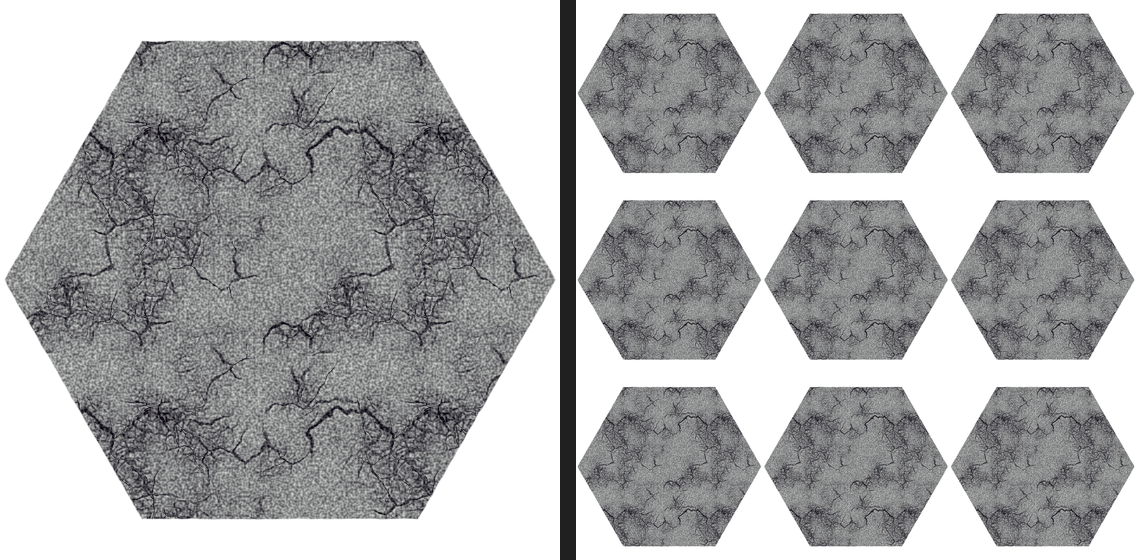
Left: one tile. Right: repeated 3 by 3.
Give the GLSL for this texture, as a WebGL 2 fragment shader.

```glsl
#version 300 es
precision highp float;
// A hexagonal slab of cracked grey stone on white. The stone is a block that
// repeats twice across and twice down: wrapping gradient noise gives the grain,
// warped Voronoi borders give the cracks, and a few arcs the deepest fractures.
uniform vec2 u_resolution;
out vec4 fragColor;

// Two random values for a lattice cell, wrapping every n cells.
vec2 hash2(vec2 cell, float n) {
    const uint k = 1664525u;
    uvec2 q = uvec2(cell - n * floor((cell + 0.5) / n)) + uint(n) * 37u;
    q = q * k + 1013904223u;
    q.x += q.y * k;
    q.y += q.x * k;
    q ^= q >> 16u;
    q.x += q.y * k;
    q.y += q.x * k;
    q ^= q >> 16u;
    return vec2(q & 0xffffu) / 65535.0;
}

float corner(vec2 cell, vec2 offset, float n) {
    float angle = 6.2832 * hash2(cell, n).x;
    return dot(vec2(cos(angle), sin(angle)), offset);
}

// Gradient noise with n cells per block.
float noise(vec2 t, float n) {
    vec2 i = floor(t * n), f = fract(t * n);
    vec2 s = f * f * f * (f * (f * 6.0 - 15.0) + 10.0);
    vec2 x = vec2(1, 0), y = vec2(0, 1);
    return mix(mix(corner(i, f, n), corner(i + x, f - x, n), s.x),
               mix(corner(i + y, f - y, n), corner(i + 1.0, f - 1.0, n), s.x), s.y);
}

// Voronoi with n cells per block: distance to the border, random value of the cell.
vec2 voronoi(vec2 t, float n) {
    vec2 i = floor(t * n), f = fract(t * n), nearest = vec2(8), second = vec2(9);
    float id = 0.0;
    for (int y = -1; y <= 1; y++)
        for (int x = -1; x <= 1; x++) {
            vec2 g = vec2(x, y), h = hash2(i + g, n), r = g + h - f;
            if (dot(r, r) < dot(nearest, nearest)) {
                second = nearest;
                nearest = r;
                id = h.x;
            } else if (dot(r, r) < dot(second, second)) second = r;
        }
    return vec2(dot(0.5 * (nearest + second), normalize(second - nearest)) / n, id);
}

float line(float dist, float width) {
    float pixel = 2.0 / u_resolution.y;
    return 1.0 - smoothstep(0.25 * width, width + 0.5 * pixel, dist);
}

// Upper half of a faceted ring, for a deep fracture.
float arc(vec2 t, vec2 centre, float radius) {
    vec2 q = t - centre, a = abs(q);
    float ring = max(max(a.x, a.y), 0.72 * (a.x + a.y)) - radius;
    return line(abs(ring), 0.007) * (1.0 - smoothstep(-0.2, 0.4, q.y / radius));
}

// How broken the stone is: most along the block's side, least in a worn patch.
float roughness(vec2 t) {
    vec2 b = fract(t);
    float side = 1.0 - smoothstep(0.0, 0.1, min(b.x, 1.0 - b.x));
    float worn = 1.0 - smoothstep(0.08, 0.2, length((b - vec2(0.52, 0.5)) * vec2(1.1, 0.8)));
    return noise(t, 4.0) + 0.5 * noise(t, 9.0) + 0.35 * side - 0.6 * worn;
}

vec2 warp(vec2 t) {
    return t + 0.035 * vec2(noise(t, 7.0), noise(t, 8.0))
             + 0.013 * vec2(noise(t, 29.0), noise(t, 31.0));
}

// Darkness of all the cracks at one point.
float cracks(vec2 t, float rough) {
    vec2 w = warp(t), b = fract(w);
    float swell = 0.5 + 0.9 * smoothstep(-0.3, 0.4, noise(t, 13.0));
    float large = line(voronoi(w, 6.0).x, 0.0055 * swell)
                * smoothstep(-0.15, 0.2, noise(t, 5.0) + 0.4 * rough);
    float medium = line(voronoi(w, 15.0).x, 0.0045 * swell)
                 * smoothstep(-0.1, 0.4, rough + 0.6 * noise(t, 11.0));
    float small = line(voronoi(w, 34.0).x, 0.0045)
                * smoothstep(-0.15, 0.5, rough + 0.4 * noise(t, 17.0));
    float deep = max(arc(b, vec2(0.52, 0.77), 0.075), arc(b, vec2(0.74, 0.15), 0.14));
    return max(max(0.85 * large, 0.7 * medium), max(0.5 * small, deep));
}

void main() {
    vec2 uv = gl_FragCoord.xy / u_resolution;
    vec2 t = (uv - vec2(0.257, 0.772)) * vec2(2, -2), b = fract(t);
    float rough = roughness(t);

    // Broad stains, shade of each flake, and fine grain.
    float tone = 0.72 - 0.12 * rough + 0.12 * noise(t, 3.0);
    tone += 0.14 * (voronoi(warp(t), 15.0).y - 0.5) * smoothstep(0.0, 0.5, rough);
    tone += 0.75 * noise(t, 118.0) + 0.35 * noise(t, 67.0) + 0.15 * noise(t, 23.0);

    // Shadowed ledge at the block's corner.
    float ledge = (1.0 - smoothstep(0.01, 0.04, abs(b.y - 0.025 + 0.03 * noise(t, 19.0))))
                * (1.0 - smoothstep(0.08, 0.18, b.x));
    tone -= 0.35 * ledge;

    // Dark cracks with a lit lower rim.
    float dark = cracks(t, rough);
    float rim = cracks(t - vec2(0.004, 0.007), rough);
    tone += 0.2 * rim * (1.0 - dark) - 0.85 * dark;
    vec3 stone = mix(vec3(0.21, 0.20, 0.23), vec3(0.67, 0.68, 0.67), clamp(tone, -0.35, 1.3));

    // Hexagon with slightly chipped sides.
    vec2 q = abs(uv - 0.5);
    float hexagon = max(q.y, 0.866 * q.x + 0.5 * q.y) - 0.4265 + 0.0015 * noise(t, 21.0);
    float pixel = 1.0 / u_resolution.y;
    fragColor = vec4(mix(stone, vec3(1), smoothstep(-pixel, pixel, hexagon)), 1);
}
```
